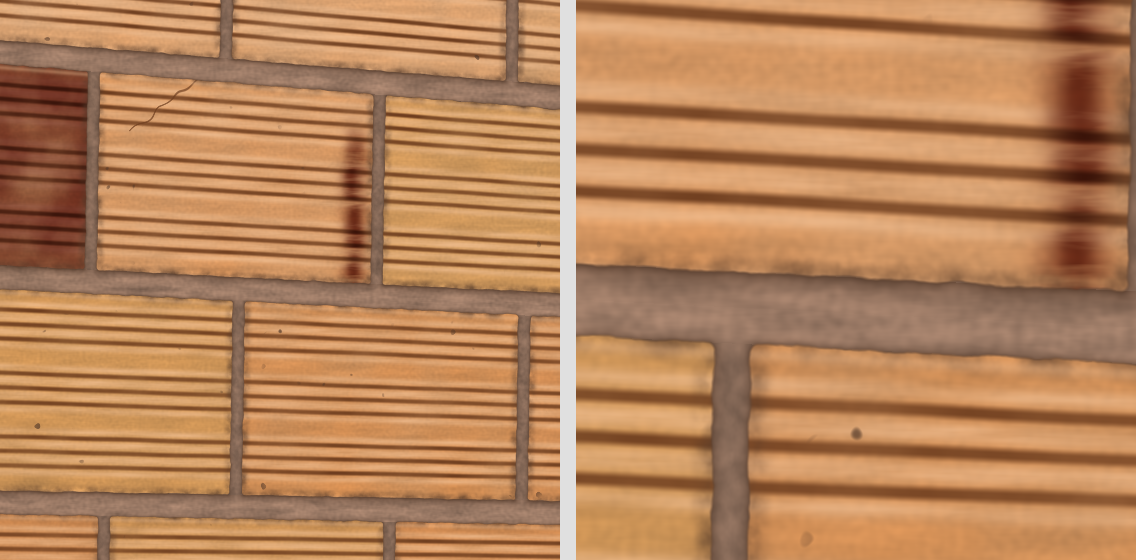
Left: the whole. Right: its middle third, enlarged.
Give the GLSL for this texture, as a Shadertoy shader.

```glsl
// Ribbed clay block wall in running bond, seen slightly askew, with worn mortar.

// Layout, in canvas heights; rows are counted downward
const float BLOCK_W = 0.51;                  // block pitch across
const vec2 ROW_START = vec2(0.093, 0.081);   // first bed joint: depth, slope
const vec2 ROW_PITCH = vec2(0.402, -0.031);  // row height: at left, change across
const vec2 JOINT = vec2(0.011, 0.0215);      // half widths of mortar joints
const float BOND_X = 0.156;                  // joint position of odd rows
const float ROW_DRIFT = 0.009;               // sideways drift per row
const float CORNER = 0.005;
// Grooves, as fractions of block height
const float GROUP_FIRST = 0.172;
const float GROUP_PITCH = 0.316;
const float GROOVE_STEP = 0.072;
// Colours
const vec3 CLAY_PALE = vec3(0.86, 0.66, 0.48);
const vec3 CLAY_ORANGE = vec3(0.80, 0.53, 0.31);
const vec3 CLAY_OCHRE = vec3(0.80, 0.60, 0.34);
const vec3 RIB_LIGHT = vec3(0.93, 0.74, 0.57);
const vec3 GROOVE_DARK = vec3(0.43, 0.24, 0.12);
const vec3 MORTAR = vec3(0.61, 0.48, 0.40);
const vec3 SHADOW = vec3(0.31, 0.21, 0.15);
const vec3 FIRED_TINT = vec3(0.56, 0.38, 0.39);
const vec3 SCORCH_TINT = vec3(0.48, 0.27, 0.22);
// Individual wear: block as (column, row), crack ends from the upper left
const vec2 FIRED_BLOCK = vec2(-1.0, 1.0);
const vec2 SCORCHED_BLOCK = vec2(0.0, 1.0);
const vec2 CRACK_A = vec2(0.352, 0.143);
const vec2 CRACK_B = vec2(0.235, 0.236);

vec2 hashGradient(vec2 p) {
    vec3 q = fract(p.xyx * vec3(0.1031, 0.1030, 0.0973));
    q += dot(q, q.yzx + 33.33);
    return fract((q.xx + q.yz) * q.zy) * 2.0 - 1.0;
}
float noise(vec2 p) {
    vec2 i = floor(p), f = p - i, e = vec2(1.0, 0.0);
    vec2 u = f * f * (3.0 - 2.0 * f);
    float a = mix(dot(hashGradient(i), f), dot(hashGradient(i + e), f - e), u.x);
    float b = mix(dot(hashGradient(i + e.yx), f - e.yx), dot(hashGradient(i + 1.0), f - 1.0), u.x);
    return mix(a, b, u.y);
}
float fbm(vec2 p) {
    float sum = 0.0, amp = 1.0;
    for (int i = 0; i < 4; i++, amp *= 0.5) {
        sum += amp * noise(p);
        p = p * 2.03 + 17.3;
    }
    return sum;
}
float bump(float x, float width) { return exp(-x * x / (width * width)); }
float segmentDistance(vec2 p, vec2 a, vec2 b) {
    vec2 ab = b - a;
    return length(p - a - ab * clamp(dot(p - a, ab) / dot(ab, ab), 0.0, 1.0));
}

vec3 blockColor(vec2 pos, vec2 local, vec2 halfSize, vec2 id, float edge) {
    float depth = local.y / (2.0 * halfSize.y) + 0.5;
    float blotch = fbm(pos * 9.0 + id * 5.0);
    float streak = fbm(pos * vec2(9.0, 70.0));
    // Base tone: paler toward the top, with a shift of hue per block
    vec3 col = mix(CLAY_PALE, CLAY_ORANGE, clamp(0.25 + 0.3 * id.y + 0.3 * blotch, 0.0, 1.0));
    float tone = fract(0.62 * id.x + 0.3 * id.y);
    col = mix(col, CLAY_OCHRE, 0.6 * smoothstep(0.5, 0.95, tone));
    col *= 1.0 + 0.09 * blotch + 0.10 * streak + 0.07 * noise(pos * 170.0);
    // Groups of three grooves with lit ribs between them
    float g = depth - GROUP_FIRST + 0.004 * noise(pos * vec2(8.0, 20.0));
    g = mod(g + 0.5 * GROUP_PITCH, GROUP_PITCH) - 0.5 * GROUP_PITCH;
    g = abs(g - GROOVE_STEP * clamp(round(g / GROOVE_STEP), -1.0, 1.0));
    float groove = 1.0 - smoothstep(0.003, 0.018, g);
    col = mix(col, RIB_LIGHT, bump(g - 0.032, 0.016) * (0.5 + 0.4 * streak));
    col = mix(col, GROOVE_DARK, groove * clamp(0.82 + 0.35 * blotch, 0.4, 1.0));
    // Kiln marks and a hairline crack
    if (id == FIRED_BLOCK) col = mix(col, col * FIRED_TINT, clamp(0.9 + 0.6 * blotch, 0.0, 1.1));
    if (id == SCORCHED_BLOCK) {
        float burn = bump(local.x - 0.213 - 0.02 * blotch, 0.018) * smoothstep(0.08, 0.4, depth);
        col = mix(col, col * SCORCH_TINT, burn * clamp(0.85 + streak, 0.0, 1.0));
        float crack = segmentDistance(pos + 0.012 * noise(pos * 28.0), CRACK_A, CRACK_B);
        col = mix(col, GROOVE_DARK, 0.7 * (1.0 - smoothstep(0.0005, 0.0025, crack)));
    }
    // Pits, grimy rim and a pale upper edge
    float pits = smoothstep(0.40, 0.52, noise(pos * 65.0)) * smoothstep(0.05, 0.35, noise(pos * 11.0 + 4.0));
    float grime = smoothstep(-0.016, 0.0, edge) * clamp(0.3 + 0.7 * fbm(pos * 40.0), 0.0, 0.8);
    col = mix(col, SHADOW, max(0.7 * pits, grime));
    return mix(col, RIB_LIGHT, 0.35 * bump(local.y + halfSize.y - 0.006, 0.004));
}

vec3 mortarColor(vec2 pos, vec2 local, vec2 halfSize, float edge) {
    bool upright = abs(local.y) < halfSize.y;
    vec2 grain = upright ? vec2(60.0, 45.0) : vec2(14.0, 65.0);
    vec3 col = MORTAR * (upright ? 0.87 : 1.0);
    col *= 1.0 + 0.22 * fbm(pos * grain) + 0.12 * noise(pos * 150.0);
    float gap = max(edge, 0.0);
    float underShade = local.y > halfSize.y ? 0.85 * exp(-gap / 0.006) : 0.0;
    return mix(col, SHADOW, max(0.65 * exp(-gap / 0.0025), underShade));
}

void mainImage(out vec4 fragColor, in vec2 fragCoord) {
    vec2 pos = fragCoord / iResolution.y;
    pos.y = 1.0 - pos.y;
    // Skewed rows, alternate rows shifted by half a block
    float pitch = ROW_PITCH.x + ROW_PITCH.y * pos.x;
    float row = (pos.y - ROW_START.x - ROW_START.y * pos.x) / pitch + 1.0;
    vec2 id = vec2(0.0, floor(row));
    float inRow = row - id.y - 0.5;
    float shift = BOND_X + ROW_DRIFT * id.y + (mod(id.y, 2.0) < 0.5 ? 0.25 : 0.0);
    float column = (pos.x - shift + 0.006 * inRow) / BLOCK_W;
    id.x = floor(column);
    // Rounded block outline with chipped edges
    vec2 local = vec2(column - id.x - 0.5, inRow) * vec2(BLOCK_W, pitch);
    vec2 halfSize = 0.5 * vec2(BLOCK_W, pitch) - JOINT;
    vec2 q = abs(local) - halfSize + CORNER;
    float edge = length(max(q, 0.0)) + min(max(q.x, q.y), 0.0) - CORNER + 0.0025 * fbm(pos * 38.0);
    float soft = max(0.0012, 0.75 / iResolution.y);
    vec3 clay = blockColor(pos, local, halfSize, id, edge);
    vec3 mortar = mortarColor(pos, local, halfSize, edge);
    fragColor = vec4(clamp(mix(clay, mortar, smoothstep(-soft, soft, edge)), 0.0, 1.0), 1.0);
}
```
